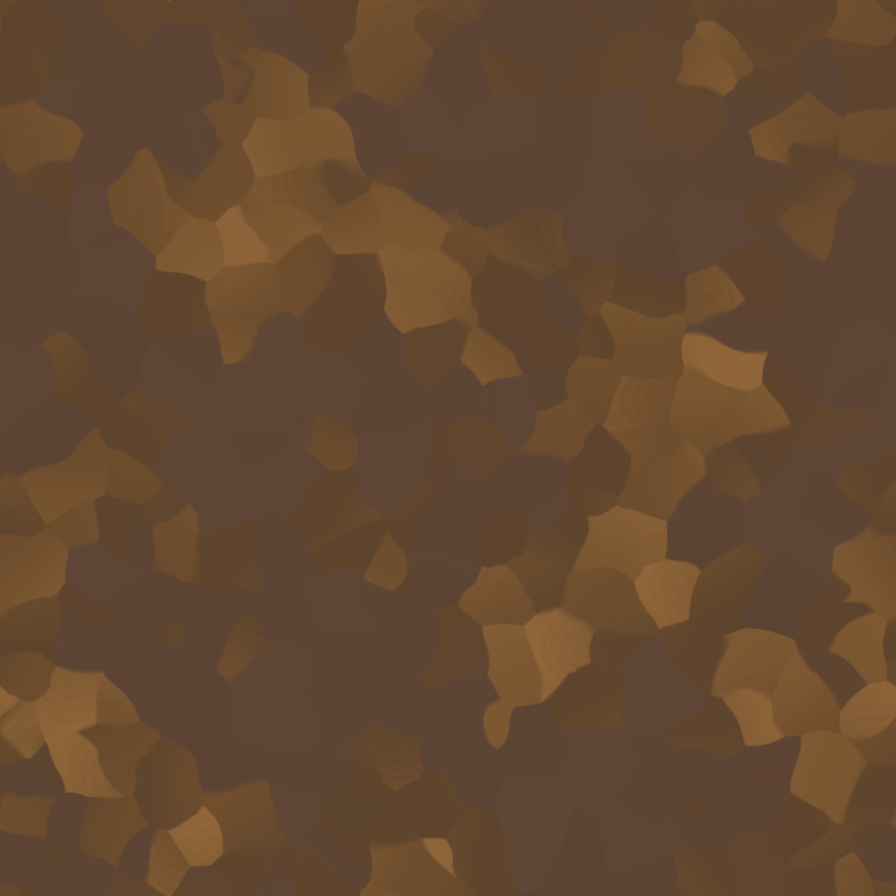
Give the GLSL for this texture, as a WebGL 1 fragment shader.

```glsl
precision highp float;
uniform vec2 u_resolution;

const float TAU = 6.2831853;
const float CELLS = 17.0;          // grains per side, whole so it tiles
const float WARP = 0.065;          // bending of grain borders, in cells
const float SIZE_SPREAD = 0.40;    // difference in grain size
const float SQUARENESS = 0.65;     // how boxy the boxy grains are
const float BASE_TONE = 0.48;      // overall lightness
const float PATCH_AMOUNT = 0.082;  // tone shared by neighbouring grains
const float GRAIN_AMOUNT = 0.34;   // tone of each single grain
const float SLOPE = 0.06;          // gradient inside a grain
const float RIPPLE = 0.009;        // faint rings inside a grain
const float EDGE_SHARP = 0.05;
const float EDGE_SOFT = 0.22;

const vec3 UMBER = vec3(0.365, 0.268, 0.206);
const vec3 OLIVE = vec3(0.373, 0.270, 0.176);
const vec3 TAN = vec3(0.430, 0.302, 0.178);
const vec3 OCHRE = vec3(0.488, 0.345, 0.197);
const vec3 HONEY = vec3(0.556, 0.392, 0.221);

// Grain index wrapped at the canvas edge; the half keeps rounding safe
vec2 wrapId(vec2 id) {
  return floor(id - CELLS * floor((id + 0.5) / CELLS) + 0.5);
}

// Three random values per grain
vec3 hash3(vec2 id, float salt) {
  vec3 q = fract((id.xyx + salt) * vec3(0.1031, 0.1030, 0.0973));
  q += dot(q, q.yxz + 33.33);
  return fract((q.xxy + q.yzz) * q.zyx);
}

// One periodic wave with whole repeats per side
float wave(vec2 uv, float fx, float fy, float phase) {
  return sin(TAU * (dot(uv, vec2(fx, fy)) + phase));
}

// Broad patches of lighter and darker grains
float patches(vec2 uv) {
  return wave(uv, 1.0, 1.0, 0.10) + wave(uv, 2.0, -1.0, 0.37)
       + wave(uv, 1.0, 3.0, 0.71) + wave(uv, -3.0, 2.0, 0.55)
       + wave(uv, 4.0, 3.0, 0.23);
}

vec2 warp(vec2 uv) {
  return vec2(wave(uv, 3.0, 11.0, 0.2) + 0.6 * wave(uv, 13.0, -8.0, 0.6),
              wave(uv, 10.0, -4.0, 0.4) + 0.6 * wave(uv, 7.0, 14.0, 0.9));
}

// Distance to a grain: round or boxy, reduced by its size
float grainDistance(vec2 offset, vec3 shape) {
  float box = max(abs(offset.x), abs(offset.y)) * 1.15;
  float boxy = SQUARENESS * step(0.6, shape.y);
  return mix(length(offset), box, boxy) - SIZE_SPREAD * shape.x;
}

vec3 palette(float tone) {
  vec3 color = mix(UMBER, OLIVE, smoothstep(0.41, 0.49, tone));
  color = mix(color, TAN, smoothstep(0.52, 0.62, tone));
  color = mix(color, OCHRE, smoothstep(0.62, 0.73, tone));
  return mix(color, HONEY, smoothstep(0.73, 0.85, tone));
}

vec3 grainColor(vec2 id, vec2 offset) {
  vec3 rnd = hash3(id, 41.7);
  float tone = BASE_TONE + PATCH_AMOUNT * patches((id + 0.5) / CELLS);
  tone += GRAIN_AMOUNT * (rnd.x - 0.5);

  // Slight slope and bent rings
  float angle = TAU * rnd.y;
  vec2 along = vec2(cos(angle), sin(angle));
  float slope = dot(offset, along);
  float rings = sin(22.0 * length(offset + 0.4 * along) + 3.0 * sin(5.0 * slope));
  tone += SLOPE * slope + RIPPLE * rings * smoothstep(0.4, 0.9, rnd.z);
  return palette(tone) * (1.0 + 0.035 * (rnd.z - 0.5));
}

void main() {
  vec2 uv = gl_FragCoord.xy / u_resolution;
  vec2 p = uv * CELLS + WARP * warp(uv);
  vec2 home = floor(p);

  // Nearest and second nearest grain
  float d1 = 9.0;
  float d2 = 9.0;
  vec2 id1 = vec2(0.0);
  vec2 id2 = vec2(0.0);
  vec2 offset1 = vec2(0.0);
  vec2 offset2 = vec2(0.0);
  for (int y = -2; y <= 2; y++) {
    for (int x = -2; x <= 2; x++) {
      vec2 cell = home + vec2(float(x), float(y));
      vec2 id = wrapId(cell);
      vec2 offset = p - cell - hash3(id, 3.1).xy;
      float d = grainDistance(offset, hash3(id, 17.3));
      if (d < d1) {
        d2 = d1; id2 = id1; offset2 = offset1;
        d1 = d; id1 = id; offset1 = offset;
      } else if (d < d2) {
        d2 = d; id2 = id; offset2 = offset;
      }
    }
  }

  // Borders run from crisp to softly blended
  float softness = hash3(id1, 17.3).z * hash3(id2, 17.3).z;
  float blur = mix(EDGE_SHARP, EDGE_SOFT, softness * softness);
  float nearest = smoothstep(-blur, blur, d2 - d1);
  vec3 color = mix(grainColor(id2, offset2), grainColor(id1, offset1), nearest);
  gl_FragColor = vec4(color, 1.0);
}
```
